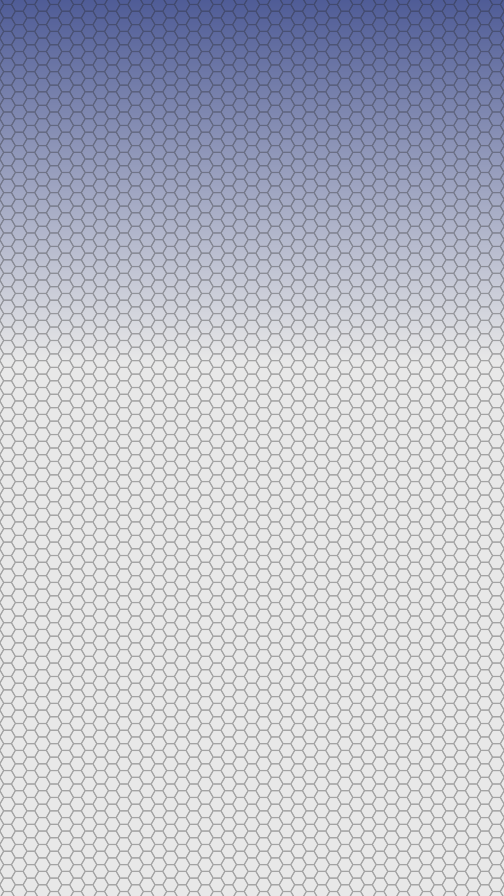
Reproduce this pattern procedurally as a Shadertoy shader.

```glsl
// Distance from the nearest cell border of a flat-topped hexagon grid,
// where each cell is one unit high
float hexBorder(vec2 p) {
    vec2 period = vec2(1.7320508, 1.0);
    vec2 a = mod(p + 0.5 * period, period) - 0.5 * period;
    vec2 b = mod(p, period) - 0.5 * period;
    vec2 q = abs(dot(a, a) < dot(b, b) ? a : b);
    return 0.5 - max(q.y, dot(q, vec2(0.8660254, 0.5)));
}

void mainImage(out vec4 fragColor, in vec2 fragCoord) {
    vec2 uv = fragCoord / iResolution.xy;
    vec2 centered = (fragCoord - 0.5 * iResolution.xy) / iResolution.y;

    // Pale base rising into a blue sky
    vec3 pale = vec3(0.91);
    vec3 blue = vec3(0.31, 0.36, 0.59);
    vec3 color = mix(pale, blue, clamp((uv.y - 0.595) / 0.405, 0.0, 1.0));

    // Thin translucent honeycomb lines
    float cellHeight = 0.015;
    float border = hexBorder(centered / cellHeight) * cellHeight;
    float pixel = 1.0 / iResolution.y;
    float halfWidth = 0.0008;
    float line = 1.0 - smoothstep(halfWidth - 0.5 * pixel, halfWidth + 0.5 * pixel, border);
    color = mix(color, vec3(0.15), 0.35 * line);

    fragColor = vec4(color, 1.0);
}
```
